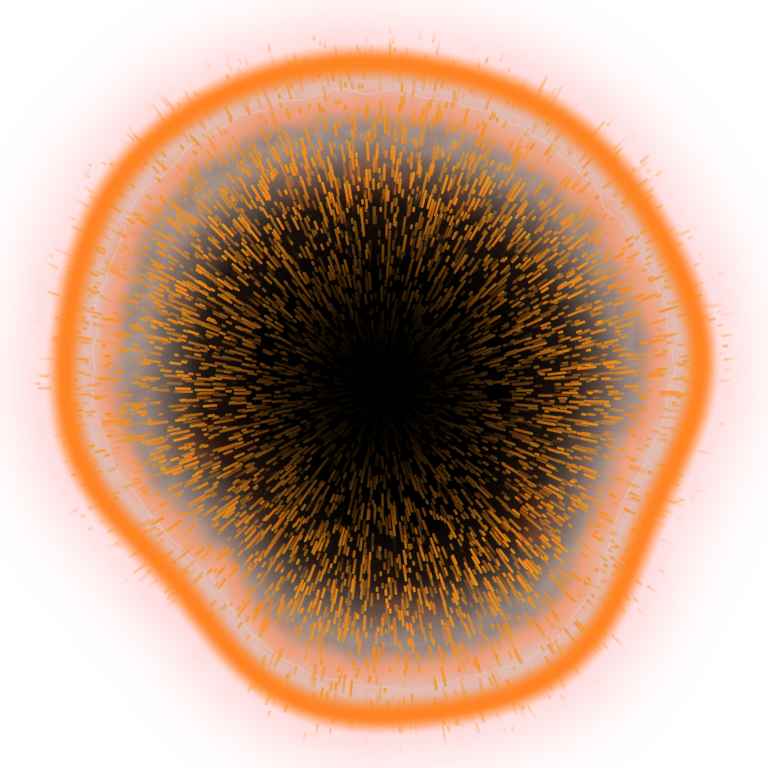
Give the GLSL for this background, as a WebGL 1 fragment shader.

```glsl
precision highp float;
// A glowing, wobbly orange ring around a smoky void, with sparks flying outward.
// The ring radius is a sum of angular waves; smoke tones follow the depth inside it,
// and the sparks are short radial segments scattered on jittered grids.
uniform vec2 u_resolution;

vec2 hash2(vec2 p) {
  vec3 q = fract(vec3(p.xyx) * vec3(0.1031, 0.103, 0.0973));
  q += dot(q, q.yzx + 33.33);
  return fract((q.xx + q.yz) * q.zy);
}

float gradientNoise(vec2 p) {
  vec2 i = floor(p), f = fract(p);
  vec2 u = f * f * f * (f * (f * 6.0 - 15.0) + 10.0);
  vec2 e = vec2(1.0, 0.0);
  float a = dot(hash2(i) * 2.0 - 1.0, f);
  float b = dot(hash2(i + e) * 2.0 - 1.0, f - e);
  float c = dot(hash2(i + e.yx) * 2.0 - 1.0, f - e.yx);
  float d = dot(hash2(i + 1.0) * 2.0 - 1.0, f - 1.0);
  return mix(mix(a, b, u.x), mix(c, d, u.x), u.y);
}

float fbm(vec2 p) {
  float sum = 0.0, amp = 0.6;
  for (int i = 0; i < 4; i++) {
    sum += amp * gradientNoise(p);
    p = mat2(1.6, 1.2, -1.2, 1.6) * p + 7.3;
    amp *= 0.5;
  }
  return sum;
}

// One cosine and sine pair of the outline
float wave(float angle, float n, float c, float s) {
  return c * cos(n * angle) + s * sin(n * angle);
}

float ringRadius(float a) {
  return 0.4143 + wave(a, 1.0, -0.0014, 0.0047) + wave(a, 2.0, -0.0097, -0.0118)
    + wave(a, 3.0, -0.0043, 0.0139) + wave(a, 4.0, 0.0047, 0.0035)
    + wave(a, 6.0, 0.0038, 0.0047) + wave(a, 7.0, 0.0032, -0.0019);
}

// Radial sparks: x is coverage, y is the position along the spark, tail to head
vec2 sparks(vec2 p, float density) {
  vec2 best = vec2(0.0);
  for (int layer = 0; layer < 5; layer++) {
    float size = 0.0155 + 0.0013 * float(layer);
    vec2 cell = floor(p / size);
    for (int k = 0; k < 9; k++) {
      vec2 id = cell + vec2(mod(float(k), 3.0), floor(float(k) / 3.0)) - 1.0;
      vec2 seed = id + 200.0 + 91.0 * float(layer);
      vec2 center = (id + hash2(seed)) * size;
      vec2 traits = hash2(seed + 37.7);
      vec2 dir = normalize(center + 0.00001);
      float halfLength = mix(0.0015, 0.0125, traits.y * traits.y);
      vec2 q = p - center;
      float along = dot(q, dir);
      float dist = length(q - dir * clamp(along, -halfLength, halfLength));
      float cover = 1.0 - smoothstep(0.0006, 0.0029, dist);
      cover *= smoothstep(0.0, 0.2, density - traits.x) * mix(0.4, 1.0, hash2(seed + 11.3).x);
      if (cover > best.x) best = vec2(cover, along / halfLength * 0.5 + 0.5);
    }
  }
  return vec2(best.x, clamp(best.y, 0.0, 1.0));
}

void main() {
  float scale = min(u_resolution.x, u_resolution.y);
  vec2 p = (gl_FragCoord.xy - 0.5 * u_resolution) / scale;
  float radius = length(p);
  float depth = ringRadius(atan(p.y, p.x + 0.000001)) - radius;

  // Smoke, folded by warping one noise with another
  float warp = fbm(p * 9.0 + 20.0);
  float smoke = fbm(p * 20.0 + 3.5 * warp + 40.0);
  float inner = depth + 0.03 * warp + 0.015 * smoke;
  // The void is rounder than the ring
  float core = mix(inner, 0.412 - length(p - vec2(0.008, -0.012)), 0.4);

  // Tones from the ring inward: pale rose, peach, grey, brown, black
  vec3 inside = mix(vec3(0.89, 0.73, 0.69), vec3(0.94, 0.62, 0.48),
    smoothstep(0.025, 0.058, depth + 0.03 * warp));
  inside = mix(inside, vec3(0.62, 0.54, 0.51), smoothstep(0.052, 0.088, inner));
  inside = mix(inside, vec3(0.36, 0.30, 0.27), smoothstep(0.085, 0.14, core));
  inside = mix(inside, vec3(0.11, 0.07, 0.05), smoothstep(0.125, 0.18, core));
  inside = mix(inside, vec3(0.0), smoothstep(0.16, 0.27, core));
  inside *= 1.0 + 0.28 * smoke * smoothstep(0.04, 0.1, depth);

  // Reddish embers where the smoke turns dark
  float ember = exp(-pow((depth - 0.15) / 0.035, 2.0)) * smoothstep(0.0, 0.3, warp);
  inside += vec3(0.16, 0.04, 0.0) * ember;

  // Thin wavering pale thread just inside the ring
  float thread = abs(depth - 0.037 - 0.012 * gradientNoise(p * 24.0 + 60.0));
  inside = mix(inside, vec3(0.93, 0.84, 0.85),
    0.3 * (1.0 - smoothstep(0.0, 0.002, thread)));

  // Pink halo on white outside
  float halo = exp(-pow(max(-depth, 0.0) / 0.075, 2.0)) * (0.95 + 0.3 * warp);
  vec3 color = mix(vec3(1.0), vec3(1.0, 0.845, 0.85), halo);
  color = mix(color, inside, smoothstep(-0.006, 0.012, depth));

  // Bright ring with a soft edge
  float ring = 1.0 - smoothstep(0.002, 0.028, abs(depth));
  color = mix(color, vec3(1.0, 0.51, 0.14), ring);

  // Sparks gather in clumps, thin out past the ring and dim towards the middle
  float clump = 0.8 * gradientNoise(p * 22.0 + 90.0) + 0.4 * warp;
  float density = mix(0.38, 0.82, smoothstep(0.04, 0.15, depth)) + 0.5 * clump;
  density *= smoothstep(-0.07, 0.01, depth);
  vec2 spark = sparks(p + vec2(0.006, 0.012), density);
  float light = smoothstep(0.01, 0.30, radius);
  vec3 sparkColor = mix(vec3(1.0, 0.53, 0.07), vec3(0.88, 0.62, 0.11), pow(spark.y, 3.0));
  float fade = mix(0.45, 1.0, smoothstep(-0.03, 0.08, depth));
  color = mix(color, sparkColor * light, spark.x * fade * mix(0.6, 1.0, light));

  gl_FragColor = vec4(clamp(color, 0.0, 1.0), 1.0);
}
```
